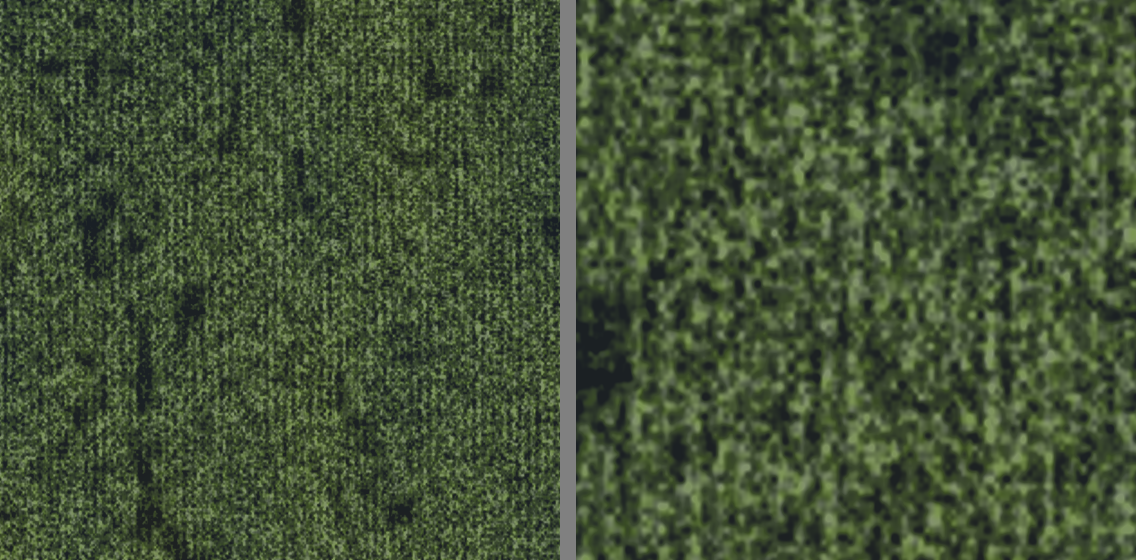
Left: the whole. Right: its middle third, enlarged.
A WebGL 2 fragment shader for this texture:

```glsl
#version 300 es
precision highp float;

uniform vec2 u_resolution;
out vec4 fragColor;

float hash(vec2 p) {
    return fract(sin(dot(p, vec2(127.1, 311.7))) * 43758.5453);
}

float noise(vec2 p) {
    vec2 cell = floor(p);
    vec2 f = fract(p);
    f = f * f * (3.0 - 2.0 * f);
    float bottom = mix(hash(cell), hash(cell + vec2(1.0, 0.0)), f.x);
    float top = mix(hash(cell + vec2(0.0, 1.0)), hash(cell + vec2(1.0, 1.0)), f.x);
    return mix(bottom, top, f.y);
}

// Vertical rows of pile that wander slightly and fade in places
float ribs(vec2 uv) {
    float wander = noise(uv * vec2(62.0, 75.0) + 17.0) - 0.5;
    float strength = 0.5 + noise(uv * vec2(31.0, 14.0) + 41.0);
    return strength * cos(6.28319 * (uv.x * 62.0 + 0.35 * wander));
}

// Yarn tufts in two sizes, centred on zero
float tufts(vec2 uv) {
    float coarse = noise(uv * vec2(195.0, 165.0) + 5.0);
    float fine = noise(uv * vec2(310.0, 265.0) + 83.0);
    return 0.62 * coarse + 0.38 * fine - 0.5;
}

// Sparse dark clumps, gathered along upright streaks
float clumps(vec2 uv, float grain) {
    float spots = noise(uv * vec2(43.0, 25.0) + 29.0);
    float streaks = noise(uv * vec2(11.0, 3.5) + 61.0);
    return smoothstep(0.65, 0.85, 0.6 * spots + 0.4 * streaks + 0.12 * grain);
}

vec3 yarnColor(float tone) {
    vec3 navy = vec3(0.105, 0.125, 0.138);
    vec3 moss = vec3(0.23, 0.29, 0.178);
    vec3 sage = vec3(0.47, 0.55, 0.36);
    vec3 shade = mix(navy, moss, smoothstep(-0.1, 0.5, tone));
    return mix(shade, sage, clamp((tone - 0.46) / 0.54, 0.0, 1.1));
}

void main() {
    vec2 uv = gl_FragCoord.xy / u_resolution;
    float grain = tufts(uv);

    // Broad wear and smaller blotches shift the brightness
    float wear = noise(uv * vec2(7.0, 3.0) + 11.0) - 0.5;
    float blotch = noise(uv * vec2(50.0, 32.0) + 37.0) - 0.5;
    float tone = 0.5 + 1.5 * grain + 0.12 * ribs(uv) + 0.12 * wear + 0.26 * blotch;
    tone -= 0.5 * clumps(uv, grain);

    // Single yarns lean from leaf green to grey
    float greyness = noise(uv * vec2(215.0, 180.0) + 131.0) - 0.5;
    vec3 color = yarnColor(tone);
    color += vec3(0.03, -0.015, 0.13) * greyness * smoothstep(0.15, 0.7, tone);
    color += vec3(0.02, 0.012, -0.02) * wear;

    fragColor = vec4(color, 1.0);
}
```
